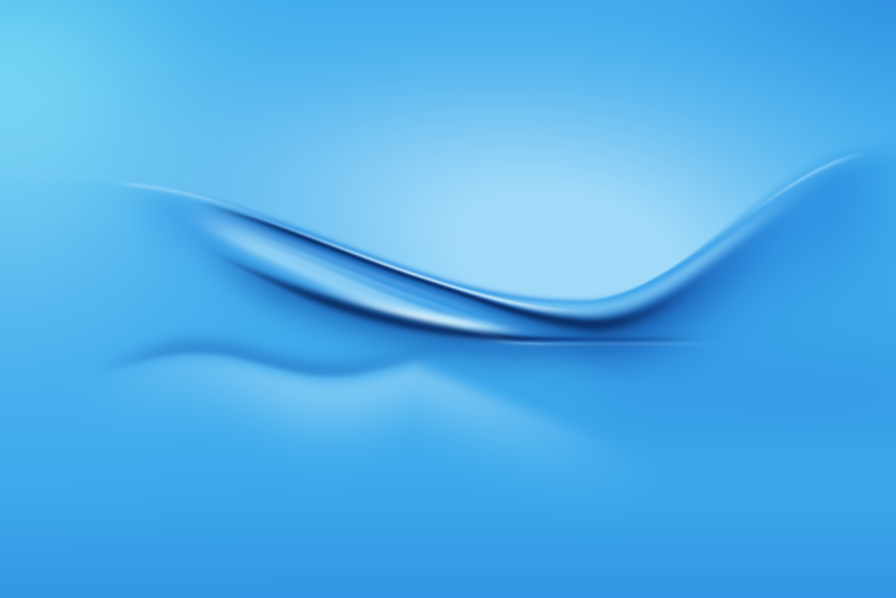
This background is drawn by a Shadertoy shader. Its source:

```glsl
// Glossy blue wave: a long translucent fold sweeping over a soft blue field.
// Height curves define the creases; asymmetric Gaussian profiles of the signed
// distance to each curve paint the shadows, highlights and wide glows.

const vec3 SKY    = vec3(0.235, 0.665, 0.925);
const vec3 CYAN   = vec3(0.43, 0.83, 0.95);
const vec3 PALE   = vec3(0.66, 0.87, 0.98);
const vec3 AZURE  = vec3(0.18, 0.56, 0.88);
const vec3 COBALT = vec3(0.09, 0.36, 0.70);
const vec3 NAVY   = vec3(0.03, 0.17, 0.39);
const vec3 WHITE  = vec3(0.87, 0.96, 1.0);

// Bell profile with separate widths on the negative and positive sides.
float bell(float d, float before, float after) {
    float t = d / (d < 0.0 ? before : after);
    return exp(-t * t);
}

// Elliptical soft spot.
float spot(vec2 p, vec2 center, vec2 radius) {
    vec2 q = (p - center) / radius;
    return exp(-dot(q, q));
}

// Fades in from a to b and out from c to d.
float span(float x, float a, float b, float c, float d) {
    return smoothstep(a, b, x) * (1.0 - smoothstep(c, d, x));
}

// Upper edge of the fold.
float crestHeight(float x) {
    return 0.695 - 0.198 * smoothstep(0.16, 0.95, x)
                 + 0.25 * smoothstep(0.97, 1.48, x);
}

// Lower edge of the fold, levelling out to the right.
float keelHeight(float x) {
    float t = max(0.92 - x, 0.0);
    return 0.433 + 0.453 * t * t;
}

// Faint ripple below the fold.
float rippleHeight(float x) {
    return 0.396 + 0.019 * cos((x - 0.33) * 13.96);
}

// Wide, quiet colour field.
vec3 backdrop(vec2 p) {
    vec3 c = mix(SKY, AZURE, 0.75 * (1.0 - smoothstep(-0.05, 0.24, p.y)));
    c = mix(c, CYAN, 0.95 * spot(p, vec2(0.0, 0.86), vec2(0.3, 0.24)));
    c = mix(c, PALE, 0.28 * spot(p, vec2(0.0, 0.62), vec2(0.36, 0.28)));
    c = mix(c, AZURE, 0.85 * spot(p, vec2(1.5, 1.03), vec2(0.28, 0.16)));
    return mix(c, AZURE, 0.45 * spot(p, vec2(1.35, 0.34), vec2(0.4, 0.1)));
}

// Light above the crest and shade beneath it.
vec3 crestVolumes(vec3 c, vec2 p, float below) {
    float soft = 0.004 + 0.03 * smoothstep(1.1, 1.4, p.x);
    float above = 1.0 - smoothstep(-soft, soft, below);
    float glow = spot(p, vec2(0.98, 0.54), vec2(0.44, 0.27));
    glow += 0.3 * spot(p, vec2(0.62, 0.72), vec2(0.4, 0.18));
    c = mix(c, PALE, min(glow, 0.93) * above);
    float under = 1.0 - above;
    c = mix(c, AZURE, 0.8 * under * bell(below - 0.05, 0.06, 0.15)
                          * span(p.x, 0.92, 1.2, 1.38, 1.54));
    c = mix(c, AZURE, 0.6 * under * bell(below - 0.035, 0.03, 0.06)
                          * span(p.x, 0.18, 0.36, 0.7, 0.95));
    return c;
}

// Ripple line and the pale sheet hanging from it.
vec3 lowerSheet(vec3 c, vec2 p) {
    float ripple = rippleHeight(p.x);
    float top = min(ripple, 0.377 - 0.4 * (p.x - 0.76));
    float depth = top - p.y;
    float sheet = smoothstep(-0.012, 0.035, depth) * bell(depth - 0.02, 0.04, 0.085);
    c = mix(c, PALE, 0.55 * sheet * span(p.x, 0.08, 0.55, 0.66, 1.13));
    float crease = bell(p.y - ripple, 0.008, 0.022);
    return mix(c, COBALT, 0.38 * crease * span(p.x, 0.13, 0.32, 0.5, 0.86));
}

// Lower edge: gleam above, dark seam, soft shadow below.
vec3 keel(vec3 c, vec2 p, float lift) {
    float x = p.x;
    float reach = 0.012 + 0.055 * (1.0 - smoothstep(0.4, 0.85, x));
    c = mix(c, COBALT, 0.65 * bell(lift, 0.045, 0.012) * span(x, 0.3, 0.48, 0.8, 1.25));
    c = mix(c, PALE, 0.75 * bell(lift - 0.5 * reach - 0.008, 0.015, 0.5 * reach)
                          * span(x, 0.28, 0.44, 0.75, 0.92));
    c = mix(c, WHITE, 0.8 * bell(lift - 0.016, 0.007, 0.01) * span(x, 0.5, 0.72, 0.74, 0.88));
    float thick = 0.004 + 0.007 * span(x, 0.36, 0.58, 0.65, 0.95);
    c = mix(c, NAVY, 0.9 * bell(lift, thick, thick) * span(x, 0.34, 0.56, 0.95, 1.18));
    return mix(c, PALE, 0.4 * bell(lift + 0.008, 0.003, 0.003) * span(x, 0.8, 0.9, 1.0, 1.24));
}

// Upper edge: fine parallel streaks, outline, navy seam and white rim.
vec3 crest(vec3 c, vec2 p, float below) {
    float x = p.x;
    float gap = 0.011 + 0.041 * smoothstep(0.7, 1.15, x);
    for (int i = 0; i < 3; i++) {
        float offset = gap + (0.014 + 0.013 * float(i)) * (0.5 + x);
        c = mix(c, PALE, 0.3 * bell(below - offset, 0.004, 0.007) * span(x, 0.36, 0.56, 0.65, 0.9));
    }
    c = mix(c, PALE, 0.5 * bell(below - 0.4 * gap, 0.012, 0.02) * span(x, 0.75, 0.92, 1.15, 1.4));
    float bulk = smoothstep(0.75, 1.08, x);
    c = mix(c, COBALT, 0.8 * bell(below - gap, 0.006 + 0.012 * bulk, 0.018 + 0.045 * bulk)
                           * span(x, 0.3, 0.5, 1.08, 1.36));
    c = mix(c, NAVY, 0.92 * bell(below - gap, 0.004 + 0.007 * bulk, 0.005 + 0.012 * bulk)
                          * span(x, 0.32, 0.52, 0.98, 1.2));
    c = mix(c, AZURE, 0.5 * bell(below, 0.006, 0.004) * span(x, 0.28, 0.42, 0.85, 1.1));
    c = mix(c, WHITE, 0.75 * bell(below - 0.45 * gap, 0.003, 0.003 + 0.006 * bulk)
                           * span(x, 0.35, 0.7, 0.82, 1.02));
    float tips = span(x, 0.18, 0.24, 0.32, 0.5) + span(x, 1.22, 1.34, 1.38, 1.46);
    return mix(c, PALE, 0.5 * tips * bell(below, 0.003, 0.005));
}

void mainImage(out vec4 fragColor, in vec2 fragCoord) {
    vec2 p = fragCoord / iResolution.y;
    float below = crestHeight(p.x) - p.y;
    vec3 color = crestVolumes(backdrop(p), p, below);
    color = lowerSheet(color, p);
    color = keel(color, p, p.y - keelHeight(p.x));
    color = crest(color, p, below);
    fragColor = vec4(color, 1.0);
}
```
